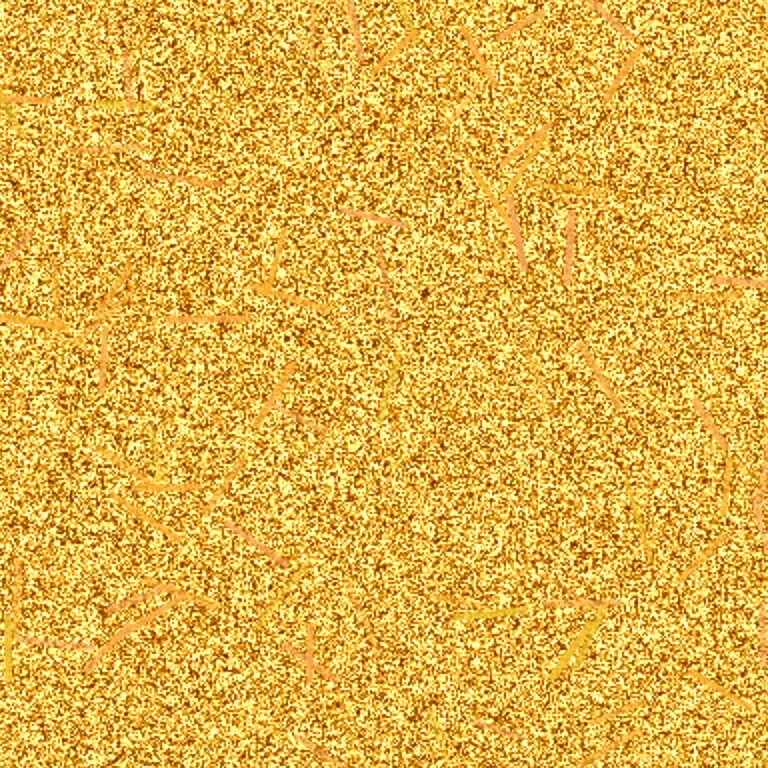
Reproduce this texture procedurally as a WebGL 1 fragment shader.

```glsl
precision highp float;
// Golden sand: fine bright and dark grain with faint scattered straw-like strokes.
uniform vec2 u_resolution;

float hash(vec2 p) {
  vec3 q = fract(p.xyx * 0.1031);
  q += dot(q, q.yzx + 33.33);
  return fract((q.x + q.y) * q.z);
}

// One grain: gold, lightened or darkened, loosely limited so that blends stay crisp
vec3 grain(vec2 cell) {
  float shift = 1.3 * hash(cell + 17.0) - 0.65;
  return clamp(vec3(1.04, 0.735, 0.25) + shift, -0.15, 1.1);
}

// Grains blended linearly between neighbouring cells
vec3 sand(vec2 p) {
  vec2 cell = floor(p);
  vec2 f = p - cell;
  vec3 low = mix(grain(cell), grain(cell + vec2(1.0, 0.0)), f.x);
  vec3 high = mix(grain(cell + vec2(0.0, 1.0)), grain(cell + 1.0), f.x);
  return clamp(mix(low, high, f.y), 0.0, 1.0);
}

float boxDistance(vec2 p, vec2 halfSize) {
  vec2 d = abs(p) - halfSize;
  return length(max(d, 0.0)) + min(max(d.x, d.y), 0.0);
}

// Straw hues run from salmon through orange to yellow
vec3 strawColor(float t) {
  vec3 salmon = vec3(0.97, 0.64, 0.35);
  vec3 orange = vec3(0.99, 0.69, 0.19);
  vec3 yellow = vec3(0.92, 0.78, 0.16);
  return mix(mix(salmon, orange, smoothstep(0.0, 0.5, t)), yellow, smoothstep(0.6, 1.0, t));
}

void main() {
  vec2 uv = gl_FragCoord.xy / u_resolution.y;
  vec3 color = sand(uv * 384.0 - 0.5);

  // Translucent straws with random place, direction, length and strength
  for (int i = 0; i < 76; i++) {
    float id = float(i) * 3.0 + 1.0;
    vec2 center = vec2(hash(vec2(id, 2.0)), hash(vec2(id, 11.0)));
    float angle = 6.2832 * hash(vec2(id, 23.0));
    vec2 along = vec2(cos(angle), sin(angle));
    vec2 offset = uv - center;
    vec2 local = vec2(dot(offset, along), dot(offset, vec2(-along.y, along.x)));
    vec2 halfSize = vec2(mix(0.036, 0.058, hash(vec2(id, 37.0))),
                         mix(0.0034, 0.0052, hash(vec2(id, 41.0))));
    float cover = 1.0 - smoothstep(-0.002, 0.002, boxDistance(local, halfSize));
    float strength = mix(0.4, 0.88, hash(vec2(id, 53.0)));
    color = mix(color, strawColor(hash(vec2(id, 67.0))), cover * strength);
  }

  gl_FragColor = vec4(color, 1.0);
}
```
